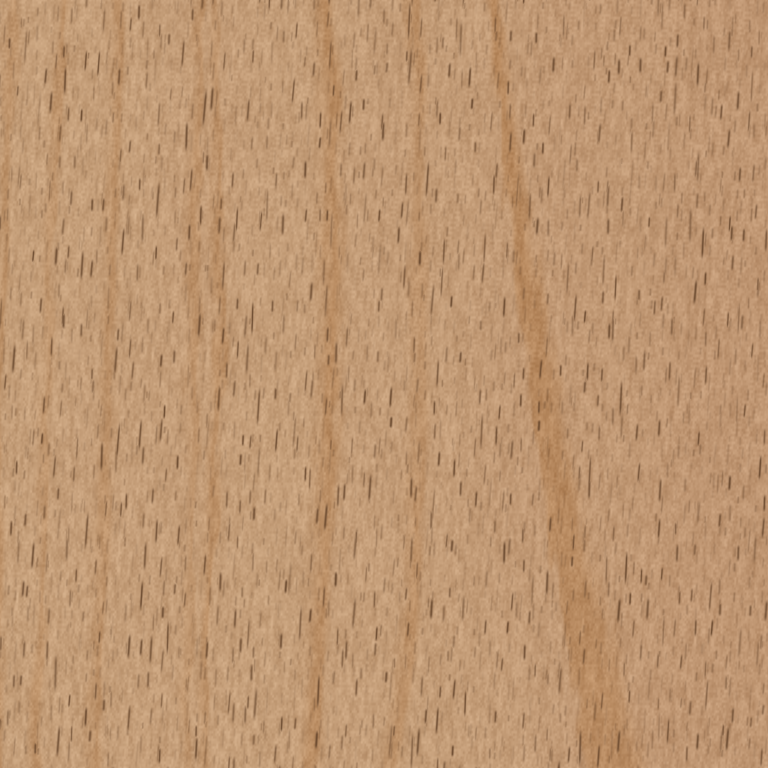
Write a Shadertoy shader that draws this texture.

```glsl
// Planed beech wood: pale tan ground with fine upright fibres, a few soft
// growth bands, one wide slanting vein and many short dark pore flecks.
// Bands are warped distances; flecks are jittered dashes in a cell grid.

const vec3 PALE_WOOD  = vec3(0.775, 0.625, 0.478);
const vec3 ROSY_WOOD  = vec3(0.745, 0.580, 0.440);
const vec3 BAND_WOOD  = vec3(0.705, 0.515, 0.340);
const vec3 PORE_BROWN = vec3(0.400, 0.275, 0.175);

const float FIBRE_LEAN     = 0.06;
const float FIBRE_CONTRAST = 0.105;
const float SPECK_CONTRAST = 0.065;
const float BAND_RAGGED    = 0.009;
const vec2  PORE_GRID      = vec2(50.0, 24.0);
const vec2  FAINT_GRID     = vec2(74.0, 38.0);
const float PORE_WIDTH     = 0.0016;

// Growth bands: x at mid height, lean, half width, strength
const int BAND_COUNT = 7;
const vec4 BANDS[BAND_COUNT] = vec4[BAND_COUNT](
    vec4(0.014, 0.022, 0.006, 0.50),
    vec4(0.074, 0.034, 0.006, 0.55),
    vec4(0.150, 0.035, 0.008, 0.55),
    vec4(0.259, 0.012, 0.006, 0.50),
    vec4(0.284, 0.016, 0.005, 0.55),
    vec4(0.422, 0.008, 0.010, 0.75),
    vec4(0.537, 0.020, 0.009, 0.60));

float hash(vec2 p) {
    return fract(sin(dot(p, vec2(127.1, 311.7))) * 43758.55);
}

float noise(vec2 p) {
    vec2 cell = floor(p), f = fract(p);
    f = f * f * (3.0 - 2.0 * f);
    float low  = mix(hash(cell), hash(cell + vec2(1, 0)), f.x);
    float high = mix(hash(cell + vec2(0, 1)), hash(cell + vec2(1, 1)), f.x);
    return mix(low, high, f.y);
}

// Strongest of the thin tapered dashes near p, one per grid cell
float flecks(vec2 p, vec2 grid, float seed) {
    vec2 home = floor(p * grid);
    float ink = 0.0;
    for (int j = -1; j <= 1; j++)
    for (int i = -1; i <= 1; i++) {
        vec2 cell = home + vec2(i, j);
        vec2 key = cell + seed;
        vec2 jitter = vec2(hash(key), hash(key + 37.3));
        float size = hash(key + 71.9);
        float strength = mix(0.12, 0.9, pow(hash(key + 113.7), 1.4));
        vec2 d = p - (cell + jitter) / grid;
        d.x -= (hash(key + 151.1) - 0.5) * 0.07 * d.y;
        float halfLength = (0.20 + 0.22 * size + 0.28 * pow(size, 8.0)) / grid.y;
        float along = 1.0 - smoothstep(0.45, 1.0, abs(d.y) / halfLength);
        float width = PORE_WIDTH * mix(0.75, 1.1, jitter.y);
        float across = exp(-d.x * d.x / (width * width));
        ink = max(ink, strength * along * across);
    }
    return ink;
}

// Soft growth bands with frayed edges
float growthBands(vec2 p, float fray) {
    float total = 0.0;
    float bow = 0.02 * smoothstep(0.2, 0.4, p.x) * (1.0 - pow(2.0 * p.y - 1.1, 2.0));
    for (int i = 0; i < BAND_COUNT; i++) {
        vec4 band = BANDS[i];
        float wander = 0.008 * (noise(vec2(float(i) * 9.7, p.y * 5.0)) - 0.5);
        float centre = band.x + band.y * (p.y - 0.5) + bow - 0.008 + wander;
        float d = p.x - centre + fray;
        float width = band.z * (d > 0.0 ? 0.8 : 1.5);
        float fade = mix(0.6, 1.15, noise(vec2(float(i) * 5.3 + 40.0, p.y * 4.0)));
        total = max(total, band.w * fade * exp(-d * d / (width * width)));
    }
    return total;
}

// Wide vein slanting down to the right, broader at its foot
float slantingVein(vec2 p, float fray) {
    float down = 1.0 - p.y;
    float centre = 0.640 + 0.09 * down + 0.07 * down * down;
    float halfWidth = mix(0.008, 0.032, down * down * 0.6 + down * 0.4);
    float d = p.x - centre + fray * 1.4;
    float core = smoothstep(-halfWidth - 0.004, -halfWidth + 0.006, d)
               * (1.0 - smoothstep(halfWidth * 0.3, halfWidth * 1.6 + 0.006, d));
    return core * mix(0.8, 0.6, down);
}

void mainImage(out vec4 fragColor, in vec2 fragCoord) {
    vec2 p = fragCoord / iResolution.y;
    vec2 grain = vec2(p.x - FIBRE_LEAN * p.y, p.y);

    // Ground colour, rosier to the right, with broad cloudy streaks
    float clouds = noise(grain * vec2(9.0, 2.5)) - 0.5;
    float rosy = smoothstep(0.45, 1.0, p.x) * 0.75 + 0.12 + 0.3 * clouds;
    vec3 wood = mix(PALE_WOOD, ROSY_WOOD, clamp(rosy, 0.0, 1.0));

    // Growth bands and vein
    float fray = BAND_RAGGED * (noise(grain * vec2(110.0, 22.0))
               + noise(grain * vec2(45.0, 9.0)) - 1.0);
    float bands = max(growthBands(p, fray), slantingVein(p, fray));
    wood = mix(wood, BAND_WOOD, bands);

    // Upright fibres and fine speckle
    float fibres = 0.6 * noise(grain * vec2(210.0, 50.0))
                 + 0.4 * noise(grain * vec2(330.0, 110.0) + 17.0) - 0.5;
    float speck = noise(grain * vec2(420.0, 300.0) + 53.0) - 0.5;
    wood += (FIBRE_CONTRAST * fibres + SPECK_CONTRAST * speck) * vec3(0.92, 1.0, 1.02);

    // Dark pores over a fainter, denser set
    float pores = max(flecks(grain, PORE_GRID, 3.0),
                      0.4 * flecks(grain, FAINT_GRID, 211.0));
    wood = mix(wood, PORE_BROWN, pores);

    fragColor = vec4(wood, 1.0);
}
```
